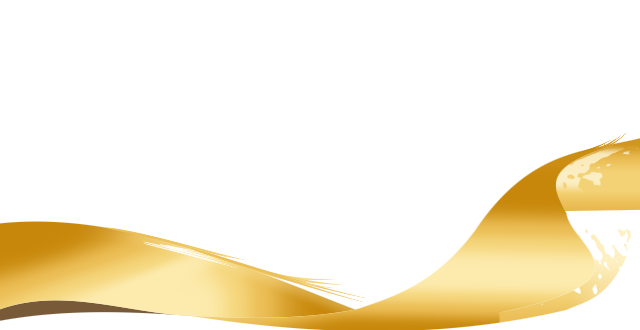
This background is drawn by a WebGL 2 fragment shader. Its source:

```glsl
#version 300 es
precision highp float;
// A folded golden ribbon sweeping along the foot of a white page.
// Its edges are cubic arcs, its sheen is a tone ramp, and its dry brush
// marks come from tapered bristles and stretched gradient noise.
uniform vec2 u_resolution;
out vec4 fragColor;

const vec3 PAPER = vec3(1.0);
const vec3 UMBER = vec3(0.47, 0.35, 0.22);
const vec3 DARK  = vec3(0.78, 0.53, 0.04);
const vec3 GOLD  = vec3(0.92, 0.74, 0.33);
const vec3 LIGHT = vec3(0.96, 0.84, 0.49);
const vec3 PALE  = vec3(0.99, 0.92, 0.68);
const float TAIL = 0.297;      // where the front sheet begins
const float TIP = 0.556;       // where the left sheet ends
const float SHOULDER = 0.742;  // joint of the rising upper edge
const float TURN = 0.885;      // joint of the lower edge near the fold
const float RIM = 0.979;       // right end of the lower curl
const float WAIST = 0.3535;    // height of the joint in the fold
const int BRISTLES = 6;

// Cubic arc with four evenly spaced control heights.
float cubic(float t, vec4 h) {
    float s = 1.0 - t;
    return dot(h, vec4(s * s * s, 3.0 * s * s * t, 3.0 * s * t * t, t * t * t));
}
float arc(float x, float a, float b, vec4 h) {
    return cubic(clamp((x - a) / (b - a), 0.0, 1.0), h);
}

// Antialiased coverage of the side where d is positive.
float cover(float d) { return clamp(d / max(fwidth(d), 1e-5) + 0.5, 0.0, 1.0); }

float hash(float n) { return fract(sin(n * 91.7) * 4375.5); }

vec2 gradient(vec2 cell) {
    float angle = 6.2832 * hash(dot(cell, vec2(1.37, 7.13)));
    return vec2(cos(angle), sin(angle));
}
float noise(vec2 p) {
    vec2 i = floor(p), f = fract(p), e = vec2(1, 0);
    vec2 w = f * f * (3.0 - 2.0 * f);
    float low = mix(dot(gradient(i), f), dot(gradient(i + e.xy), f - e.xy), w.x);
    float high = mix(dot(gradient(i + e.yx), f - e.yx), dot(gradient(i + 1.0), f - 1.0), w.x);
    return mix(low, high, w.y);
}

// Metal ramp from shadow (0) to highlight (1).
vec3 metal(float tone) {
    vec3 c = mix(DARK, GOLD, smoothstep(0.0, 0.45, tone));
    c = mix(c, LIGHT, smoothstep(0.4, 0.75, tone));
    return mix(c, PALE, smoothstep(0.7, 1.0, tone));
}

// Ribbon edges.
float leftTop(float x) { return cubic(x / TIP, vec4(0.323, 0.361, 0.201, 0.061)); }
float frontStart(float x) { return arc(x, TAIL, TIP, vec4(0.043, 0.034, 0.031, 0.062)); }
float leftBottom(float x) {
    return x < TAIL ? arc(x, 0.0, TAIL, vec4(0.063, 0.130, 0.0515, 0.043)) : frontStart(x);
}
float frontTop(float x) {
    if (x < TIP) return frontStart(x);
    return x < SHOULDER ? arc(x, TIP, SHOULDER, vec4(0.062, 0.102, 0.141, 0.3005))
                        : arc(x, SHOULDER, 1.0, vec4(0.3005, 0.549, 0.540, 0.581));
}
float frontBottom(float x) {
    return x < TURN ? arc(x, TAIL, TURN, vec4(0.043, -0.016, -0.029, 0.061))
                    : arc(x, TURN, RIM, vec4(0.061, 0.088, 0.093, 0.222));
}
float foldEdge(float y) {
    return y > WAIST ? arc(y, 0.558, WAIST, vec4(0.957, 0.837, 0.8685, 0.885))
                     : arc(y, WAIST, 0.053, vec4(0.885, 0.892, 1.03, 0.781));
}

// One tapered hair that lifts away from a base edge.
float bristle(vec2 p, float base, vec2 span, float rise, float width) {
    float t = clamp((p.x - span.x) / (span.y - span.x), 0.0, 1.0);
    float halfWidth = width * sqrt(t) * (1.0 - t) * 2.0;
    float d = halfWidth - abs(p.y - base - rise * t * t);
    float pixel = 1.3 / u_resolution.y;
    return smoothstep(-0.5 * pixel, 0.5 * pixel, d) * smoothstep(0.0, 0.05, t) * step(t, 0.999);
}

void main() {
    vec2 p = gl_FragCoord.xy / u_resolution;
    float x = p.x, y = p.y;
    float fold = foldEdge(y), top = frontTop(x), bottom = frontBottom(x), edge = leftTop(x);
    float behind = cover(x - fold), under = cover(top - y), above = cover(y - bottom);
    vec3 color = PAPER;

    // Far sheet, worn thin beside the fold.
    float farTone = 0.35 + 0.3 * smoothstep(0.35, 0.43, y) - 0.5 * smoothstep(0.47, 0.57, y);
    float wear = noise(vec2((x - fold) * 55.0, y * 16.0)) + 0.6 * noise(p * vec2(90, 55));
    float worn = cover(wear + 0.35 - abs(x - fold - 0.02) * 16.0) * smoothstep(0.41, 0.45, y)
               * (1.0 - smoothstep(0.53, 0.56, y));
    vec3 farColor = mix(metal(farTone), mix(PALE, PAPER, 0.5), worn * 0.8);
    color = mix(color, farColor, behind * under * cover(y - 0.361 - 0.03 * (x - 0.9)));

    // Lower curl, breaking up into splashes.
    float splash = noise(vec2(x * 65.0 + y * 18.0, y * 12.0)) + 0.4 * noise(p * vec2(120, 45));
    float curl = cover(splash + (0.205 + 0.5 * max(x - 0.94, 0.0) - y) * 4.5);
    curl *= behind * above * cover(RIM - x + 0.012 * splash) * cover(0.352 - y);
    vec3 curlColor = mix(metal(0.35 + 3.0 * y), PAPER, 0.25 * smoothstep(0.88, 0.95, x));
    color = mix(color, curlColor, curl);

    // Shadowed underside and left sheet.
    float shadowLine = arc(x, 0.0, TAIL, vec4(0.028, 0.063, 0.057, 0.043));
    color = mix(color, UMBER, cover(leftBottom(x) - y) * cover(y - shadowLine) * cover(TAIL - x));
    float slant = x - y + 0.15;
    float leftTone = 0.75 * smoothstep(-0.08, 0.26, slant) * (1.0 - smoothstep(0.3, 0.53, x));
    leftTone += 0.25 * (1.0 - smoothstep(0.08, 0.27, y)) * (1.0 - smoothstep(0.3, 0.45, x));
    leftTone += 0.15 * exp(-pow((slant - 0.245) / 0.04, 2.0));
    float rubbed = smoothstep(-0.045, 0.0, y - edge) * smoothstep(0.08, 0.3, x) * 0.3;
    vec3 leftColor = mix(metal(leftTone), PALE, rubbed);
    color = mix(color, leftColor, cover(edge - y) * cover(y - leftBottom(x)) * cover(TIP - x));

    // Front sheet with a bright horizontal sheen.
    float level = y + 0.03 * (x - 0.8);
    float tone = (1.0 - smoothstep(0.17, 0.42, level)) * smoothstep(-0.02, 0.16, level);
    tone += 0.5 * (1.0 - smoothstep(0.3, 0.56, x)) + 0.1 * smoothstep(0.43, 0.52, y);
    color = mix(color, metal(tone), under * above * (1.0 - behind) * cover(x - TAIL));

    // Dry bristles on the left sheet, and flecks over the right shoulder.
    for (int i = 0; i < BRISTLES; i++) {
        float k = float(i) / float(BRISTLES - 1), r = hash(float(i) + 3.0);
        float gap = bristle(p, edge - 0.012 - 0.012 * k, vec2(0.22 + 0.04 * r, 0.31 + 0.06 * k), 0.012, 0.0025);
        color = mix(color, PAPER, gap * 0.9);
        float upper = bristle(p, edge, vec2(0.16 + 0.08 * r, 0.385 - 0.05 * k), 0.022 - 0.02 * k, 0.004);
        float lower = bristle(p, edge, vec2(0.29 + 0.08 * r, 0.572 - 0.05 * r), 0.068 - 0.035 * k, 0.005);
        color = mix(color, mix(GOLD, LIGHT, r), max(upper, lower) * 0.9);
        float fleck = bristle(p, top - 0.005, vec2(0.9 + 0.04 * r, 0.978 - 0.04 * k), 0.03 - 0.02 * k, 0.003);
        color = mix(color, mix(DARK, GOLD, 0.4 * r), fleck);
    }
    fragColor = vec4(color, 1.0);
}
```
